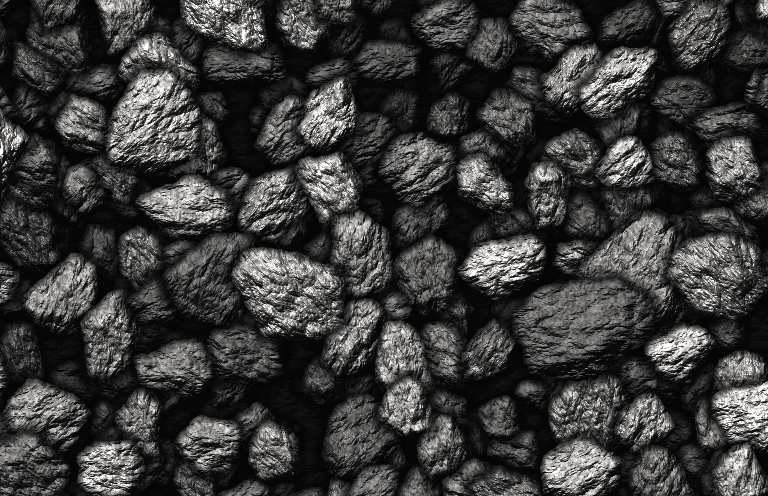
A Shadertoy shader for this texture:

```glsl
// A heap of rough, faceted black coal lumps lit softly from above.

const int LAYERS = 4;
const float CELL[LAYERS] = float[](0.115, 0.14, 0.158, 0.24);
const float PRESENCE[LAYERS] = float[](1.0, 0.9, 0.72, 0.26);
const float BRIGHTNESS[LAYERS] = float[](0.5, 0.8, 1.0, 1.0);
const int SIDES = 7;
const float TAU = 6.2831853;
const float JITTER = 0.6;
const float SHADOW_WIDTH = 0.026;
const float RIM_WIDTH = 0.016;
const float ROUGHNESS = 0.34;
const vec2 TONE_RANGE = vec2(0.27, 0.70);
const vec3 LIGHT = vec3(-0.25, 0.55, 0.80);
const vec3 COAL_TINT = vec3(1.0, 0.985, 0.97);
const vec3 GAP_COLOR = vec3(0.018, 0.018, 0.017);

struct Surface {
    vec3 normal;
    float tone;
    float light;
    float gloss;
    float spin;
};

vec2 hash2(vec2 p) {
    vec3 q = fract(p.xyx * vec3(0.1031, 0.1030, 0.0973));
    q += dot(q, q.yzx + 33.33);
    return fract((q.xx + q.yz) * q.zy);
}

mat2 rotation(float a) {
    return mat2(cos(a), sin(a), -sin(a), cos(a));
}

float corner(vec2 cell, vec2 offset, vec2 f) {
    float a = TAU * hash2(cell + offset).x;
    return dot(vec2(cos(a), sin(a)), f - offset);
}

float gradientNoise(vec2 p) {
    vec2 i = floor(p), f = fract(p);
    vec2 u = f * f * f * (f * (f * 6.0 - 15.0) + 10.0);
    return mix(mix(corner(i, vec2(0, 0), f), corner(i, vec2(1, 0), f), u.x),
               mix(corner(i, vec2(0, 1), f), corner(i, vec2(1, 1), f), u.x), u.y);
}

// Creased strata running along each lump's own direction
float relief(vec2 p, float spin) {
    vec2 uv = rotation(-spin) * p * vec2(1.0, 1.7) + spin * vec2(1.7, 3.1);
    float height = 0.0, freq = 15.0;
    for (int i = 0; i < 4; i++) {
        height += abs(gradientNoise(uv * freq)) / freq;
        uv += 0.37;
        freq *= 2.15;
    }
    return height * ROUGHNESS;
}

// Paints one convex lump, with its contact shadow, over the heap
void addLump(inout Surface s, vec2 q, vec2 key, float size, float brightness) {
    if (length(q) > size * 2.2) return;
    vec2 look = hash2(key + 31.0), form = hash2(key + 47.0);
    float spin = TAU * form.x, aspect = mix(1.0, 1.38, form.y);
    vec2 tilt = (hash2(key + 63.0) - 0.5) * 0.7;

    // The tilted top face and bevelled sides blend by soft minimum
    float sharpness = 16.0 / size;
    float weight = exp(-sharpness * (0.42 * size + dot(q, tilt)));
    vec3 normal = weight * normalize(vec3(-tilt, 1.0));
    float outline = 0.0;
    for (int i = 0; i < SIDES; i++) {
        vec2 h = hash2(key + 91.7 * float(i + 1));
        vec2 k = hash2(key + 53.3 * float(i + 1) + 17.0);
        float a = (float(i) + 0.6 * (h.x - 0.5)) * TAU / float(SIDES);
        vec2 dir = vec2(cos(a + spin), sin(a + spin));
        float reach = size * mix(0.78, 1.08, h.y)
                    * length(vec2(cos(a) * aspect, sin(a) / aspect));
        float side = dot(q, dir) - reach;
        float slope = mix(0.5, 2.2, k.x);
        float w = exp(sharpness * side * slope);
        normal += w * normalize(vec3(dir * slope, 1.0));
        weight += w;
        outline += exp(sharpness * side);
    }
    float d = log(outline) / sharpness;
    float edge = 0.8 / iResolution.y;
    float cover = smoothstep(edge, -edge, d);

    s.light *= mix(0.16, 1.0, smoothstep(-0.004, SHADOW_WIDTH, d));
    float rim = mix(0.28, 1.0, smoothstep(0.0, RIM_WIDTH, -d));
    s.light = mix(s.light, rim, cover);
    s.normal = mix(s.normal, normal / weight, cover);
    s.tone = mix(s.tone, brightness * mix(TONE_RANGE.x, TONE_RANGE.y, look.x), cover);
    s.gloss = mix(s.gloss, brightness * look.y * look.y * 0.42, cover);
    if (cover > 0.5) s.spin = spin;
}

void mainImage(out vec4 fragColor, in vec2 fragCoord) {
    vec2 p = fragCoord / iResolution.y;
    // Chipped outlines
    vec2 chipped = p + 0.010 * vec2(gradientNoise(p * 21.0), gradientNoise(p * 21.0 + 40.0))
                     + 0.004 * vec2(gradientNoise(p * 64.0), gradientNoise(p * 64.0 + 70.0));

    // Lumps from the deepest layer to the top
    Surface s = Surface(vec3(0, 0, 1), 0.04, 1.0, 0.0, 0.0);
    for (int layer = 0; layer < LAYERS; layer++) {
        mat2 turn = rotation(0.6 * float(layer) + 0.3);
        vec2 grid = turn * chipped / CELL[layer];
        for (int y = -1; y <= 1; y++)
        for (int x = -1; x <= 1; x++) {
            vec2 cell = floor(grid) + vec2(x, y);
            vec2 key = cell + 57.0 * float(layer) + 113.0;
            vec2 chance = hash2(key + 11.0);
            if (chance.x > PRESENCE[layer]) continue;
            vec2 center = cell + 0.5 + JITTER * (hash2(key) - 0.5);
            float size = CELL[layer] * mix(0.34, 0.54, chance.y);
            addLump(s, (grid - center) * CELL[layer] * turn, key, size, BRIGHTNESS[layer]);
        }
    }

    // Rough faces, diffuse light and glints
    float e = 0.0015, h = relief(p, s.spin);
    vec2 bump = vec2(relief(p + vec2(e, 0), s.spin), relief(p + vec2(0, e), s.spin)) - h;
    vec3 n = normalize(normalize(s.normal) - vec3(bump / e, 0.0));
    vec3 l = normalize(LIGHT);
    float diffuse = pow(max(dot(n, l), 0.0), 1.4) * 1.3 + 0.05;
    float glint = pow(max(dot(n, normalize(l + vec3(0, 0, 1))), 0.0), 26.0);
    float speckle = 1.0 + 0.45 * gradientNoise(p * 130.0) + 0.4 * gradientNoise(p * 38.0 + 9.0);
    float value = s.light * speckle * (s.tone * diffuse + s.gloss * glint);
    fragColor = vec4(GAP_COLOR + COAL_TINT * value, 1.0);
}
```
